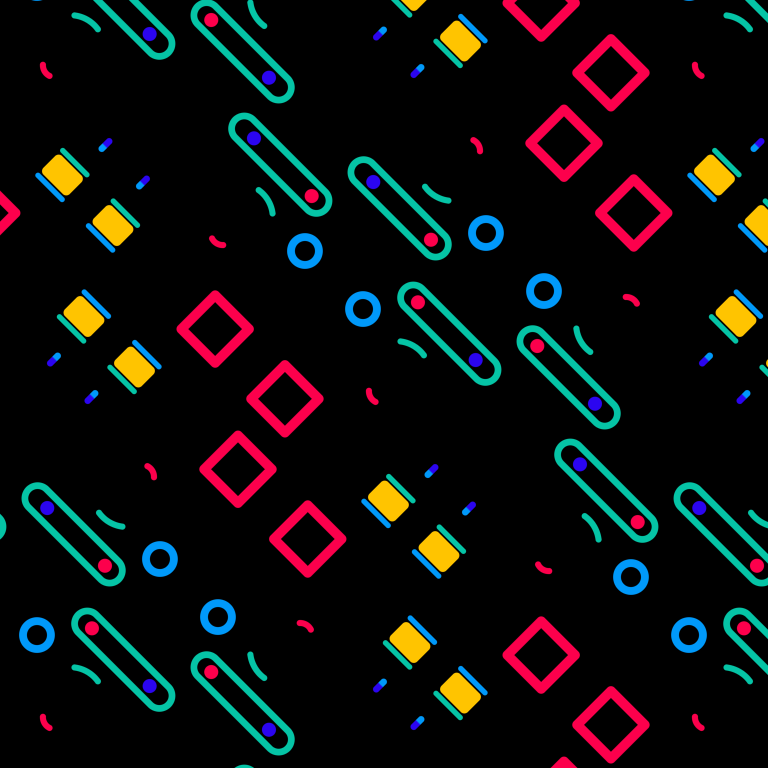
This pattern is drawn by a Shadertoy shader. Its source:

```glsl
#define PERIOD 0.849
#define PIVOT vec2(0.5527, 0.6471)
#define MIRROR_U 0.125
#define THIN 0.0066
#define TILT 0.25
#define TEAL vec3(0.02, 0.77, 0.65)
#define RED vec3(0.99, 0.0, 0.30)
#define YELLOW vec3(1.0, 0.77, 0.0)
#define BLUE vec3(0.0, 0.60, 0.98)
#define VIOLET vec3(0.17, 0.02, 0.94)

float box(vec2 p, vec2 halfSize) {
    vec2 d = abs(p) - halfSize;
    return length(max(d, 0.0)) + min(max(d.x, d.y), 0.0);
}

// Capsule lying along x
float bar(vec2 p, float halfLength, float radius) {
    p.x -= clamp(p.x, -halfLength, halfLength);
    return length(p) - radius;
}

// Tilted round-capped arc, apex at the origin
float arc(vec2 p, float radius, float halfAngle) {
    float c = cos(TILT), s = sin(TILT);
    p = vec2(c * p.x + s * p.y, c * p.y - s * p.x);
    p = vec2(abs(p.x), p.y + radius);
    vec2 end = vec2(sin(halfAngle), cos(halfAngle));
    float d = end.y * p.x > end.x * p.y ? length(p - end * radius)
                                        : abs(length(p) - radius);
    return d - THIN;
}

// Diagonal lattice, half turn about the pivot, then a mirror in each strip
vec2 fold(vec2 canvas) {
    vec2 d = canvas - PIVOT;
    vec2 q = vec2(d.x - d.y, d.x + d.y) / PERIOD;
    q -= round(q);
    if (q.y < 0.0) q = -q;
    q.x -= MIRROR_U;
    q.x = abs(q.x - round(q.x));
    return q;
}

void paint(inout vec3 col, vec3 ink, float dist, float pixel) {
    col = mix(col, ink, 1.0 - smoothstep(-0.7 * pixel, 0.7 * pixel, dist));
}

void mainImage(out vec4 fragColor, in vec2 fragCoord) {
    float size = min(iResolution.x, iResolution.y);
    float pixel = sqrt(2.0) / (size * PERIOD);
    vec2 p = fold(fragCoord / size);
    vec3 col = vec3(0.0);

    // Outlined capsule with a dot near each end
    float pill = abs(bar(p - vec2(0.2592, 0.058), 0.1105, 0.0275)) - 0.0073;
    paint(col, TEAL, pill, pixel);
    paint(col, RED, length(p - vec2(0.163, 0.058)) - 0.0152, pixel);
    paint(col, VIOLET, length(p - vec2(0.340, 0.058)) - 0.0152, pixel);

    // Ring and square outline
    float ring = abs(length(p - vec2(0.089, 0.1526)) - 0.0302) - 0.0085;
    paint(col, BLUE, ring, pixel);
    float square = abs(box(p - vec2(0.107, 0.41), vec2(0.0518))) - 0.0106;
    paint(col, RED, square, pixel);

    // Curved dashes
    paint(col, RED, arc(p - vec2(0.2361, 0.2763), 0.026, 0.57), pixel);
    vec2 flipped = (p - vec2(0.2233, 0.1315)) * vec2(1.0, -1.0);
    paint(col, TEAL, arc(flipped, 0.074, 0.41), pixel);

    // Rounded block between two bars
    vec2 block = p - vec2(0.4225, 0.408);
    paint(col, YELLOW, box(block, vec2(0.0295, 0.0178)) - 0.0108, pixel);
    float rails = bar(vec2(block.x, abs(block.y) - 0.038), 0.037, 0.0058);
    paint(col, block.y > 0.0 ? BLUE : TEAL, rails, pixel);

    // Two-tone dash
    vec2 dash = p - vec2(0.4425, 0.296);
    vec3 tone = mix(VIOLET, BLUE, smoothstep(-pixel, pixel, dash.y - 0.002));
    paint(col, tone, bar(dash.yx, 0.0113, 0.0071), pixel);

    fragColor = vec4(col, 1.0);
}
```
